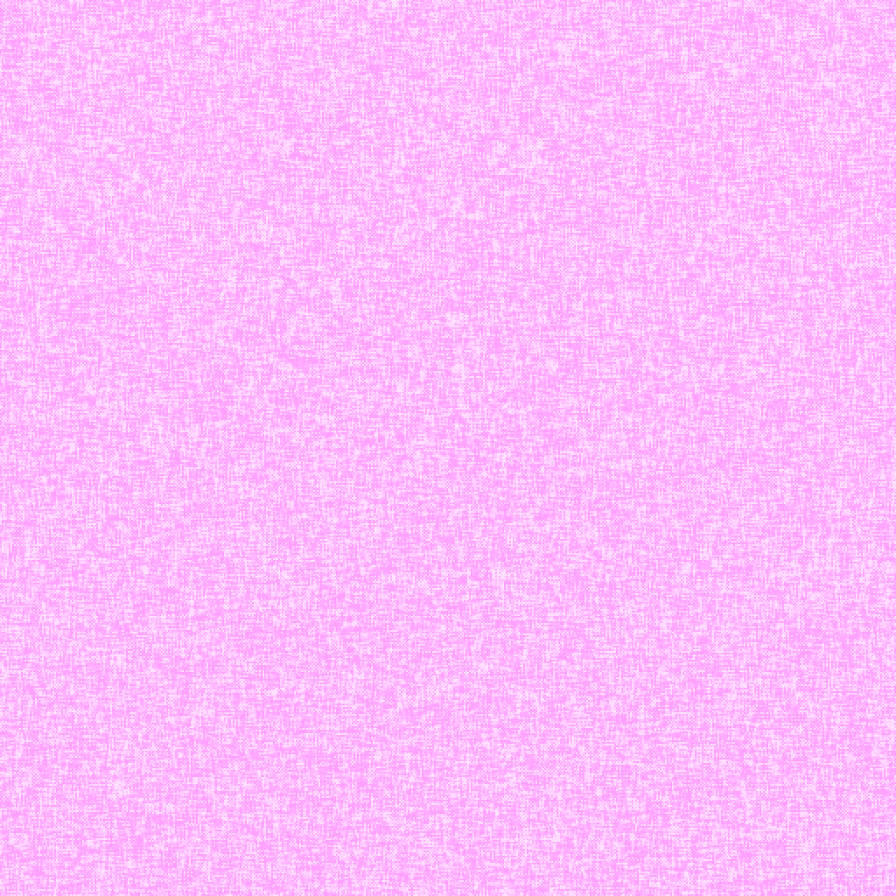
Write a Shadertoy shader that draws this texture.

```glsl
float hash(vec2 p) {
    vec3 q = fract(p.xyx * vec3(0.1031, 0.1030, 0.0973));
    q += dot(q, q.yzx + 33.33);
    return fract((q.x + q.y) * q.z);
}

// Uneven dye along one thread: smooth runs, offset per thread
float streak(float along, float thread, float runLength) {
    float t = along / runLength + 7.0 * hash(vec2(thread, 91.0));
    float cell = floor(t);
    return mix(hash(vec2(cell, thread)), hash(vec2(cell + 1.0, thread)), fract(t));
}

// Lightness of one crossing in the plain weave, from 0 to 1
float crossing(vec2 cell) {
    float weft = streak(cell.x, cell.y + 37.0, 4.5);
    float warp = streak(cell.y, cell.x + 853.0, 4.0);
    float warpOnTop = mod(cell.x + cell.y, 2.0);
    float top = mix(weft, warp, warpOnTop);
    float under = mix(warp, weft, warpOnTop);
    float grain = hash(cell + 211.0);
    float fiber = 0.6 * top + 0.3 * under + 0.3 * grain;
    fiber += mix(0.08, -0.08, warpOnTop);
    return smoothstep(0.23, 0.97, fiber);
}

vec3 threadColor(float lightness) {
    return vec3(1.0, 0.62 + 0.27 * pow(lightness, 1.4), 1.0);
}

void mainImage(out vec4 fragColor, in vec2 fragCoord) {
    // 512 crossings per canvas height
    vec2 p = fragCoord / iResolution.y * 512.0 - 0.5;
    vec2 corner = floor(p);
    vec2 blend = smoothstep(0.2, 0.8, p - corner);

    // Soft edges between neighbouring crossings
    vec3 color = vec3(0.0);
    for (int y = 0; y < 2; y++) {
        for (int x = 0; x < 2; x++) {
            vec2 offset = vec2(x, y);
            vec2 weight = mix(1.0 - blend, blend, offset);
            color += weight.x * weight.y * threadColor(crossing(corner + offset + 1.0));
        }
    }
    fragColor = vec4(color, 1.0);
}
```
